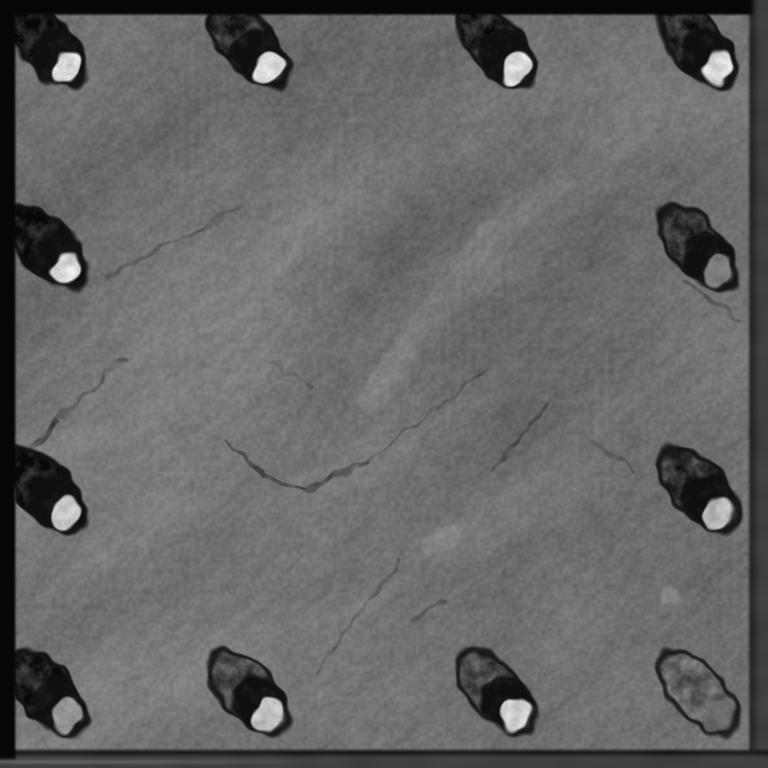
Write a WebGL 1 fragment shader that draws this texture.

```glsl
precision highp float;
// A grey slate slab in a dark frame, ringed by twelve slanted holes with pale studs.
// Stretched gradient noise makes the stone, soft glows tint its areas, warped
// segments cut the cracks, and a loop over a 4 x 4 grid sets the rim holes.

uniform vec2 u_resolution;

#define STONE_TONE 0.442
#define GRAIN_AMOUNT 0.085
#define CLOUD_AMOUNT 0.11
#define CRACK_DEPTH 0.22
#define GRID_CENTRE vec2(0.510, 0.490)
#define GRID_OUTER vec2(0.424, 0.4215)
#define GRID_INNER vec2(0.161, 0.158)
#define HOLE_OFFSET vec2(-0.025, 0.030)
#define HOLE_RADII vec2(0.070, 0.036)
#define GLINT_RADII vec2(0.024, 0.019)

vec2 gradientAt(vec2 cell) {
  float a = 6.2832 * fract(sin(dot(cell, vec2(127.1, 311.7))) * 43758.5);
  return vec2(cos(a), sin(a));
}

float noise(vec2 p) {
  vec2 c = floor(p), f = p - c;
  vec2 u = f * f * f * (f * (f * 6.0 - 15.0) + 10.0);
  vec2 e = vec2(1.0, 0.0);
  float low = mix(dot(gradientAt(c), f), dot(gradientAt(c + e), f - e), u.x);
  float high = mix(dot(gradientAt(c + e.yx), f - e.yx), dot(gradientAt(c + 1.0), f - 1.0), u.x);
  return mix(low, high, u.y);
}

float fbm(vec2 p) {
  float sum = 0.0, gain = 0.5;
  for (int k = 0; k < 4; k++) {
    sum += gain * noise(p);
    p = mat2(1.6, 1.2, -1.2, 1.6) * p + 3.7;
    gain *= 0.55;
  }
  return sum;
}

// x runs along the unit axis, y across it
vec2 alongAxis(vec2 p, vec2 axis) {
  return vec2(dot(p, axis), dot(p, vec2(-axis.y, axis.x)));
}

float glow(vec2 p, vec2 centre, vec2 radii) {
  vec2 q = alongAxis(p - centre, vec2(0.766, 0.643)) / radii;
  return exp(-dot(q, q));
}

float crack(vec2 p, vec2 a, vec2 b, float width) {
  vec2 ab = b - a;
  float t = clamp(dot(p - a, ab) / dot(ab, ab), 0.0, 1.0);
  return 1.0 - smoothstep(width * 0.3, width, length(p - a - ab * t));
}

float slate(vec2 p) {
  vec2 g = alongAxis(p, vec2(0.766, 0.643));
  float v = STONE_TONE + CLOUD_AMOUNT * fbm(g * vec2(4.0, 9.0) + 2.0);
  v += GRAIN_AMOUNT * (fbm(g * vec2(38.0, 70.0)) + 0.6 * noise(p * 150.0));

  // broad light and dark areas
  v += 0.055 * glow(p, vec2(0.18, 0.46), vec2(0.24, 0.12));
  v += 0.035 * glow(p, vec2(0.42, 0.76), vec2(0.20, 0.06));
  v += 0.035 * glow(p, vec2(0.25, 0.16), vec2(0.30, 0.10));
  v += 0.035 * glow(p, vec2(0.90, 0.86), vec2(0.16, 0.08));
  v -= 0.060 * glow(p, vec2(0.50, 0.91), vec2(0.18, 0.08));
  v -= 0.050 * glow(p, vec2(0.14, 0.79), vec2(0.22, 0.07));
  v -= 0.050 * glow(p, vec2(0.52, 0.65), vec2(0.14, 0.05));
  v -= 0.045 * glow(p, vec2(0.80, 0.69), vec2(0.16, 0.09));
  v -= 0.030 * glow(p, vec2(0.66, 0.43), vec2(0.20, 0.08));

  // pale wedge, sharp on its left side, and small pale flakes
  vec2 w = p + 0.010 * vec2(noise(p * 45.0), noise(p * 45.0 + 9.0));
  vec2 s = alongAxis(w - vec2(0.465, 0.475), vec2(0.597, 0.802));
  float reach = 0.026 + 0.055 * smoothstep(0.17, 0.27, s.x);
  float wedge = smoothstep(-0.004, 0.004, 0.008 - s.y) * smoothstep(-reach - 0.012, -reach + 0.012, s.y);
  wedge *= smoothstep(-0.006, 0.01, s.x) * (1.0 - smoothstep(0.265, 0.30, s.x));
  v += 0.062 * wedge * (1.0 - 0.45 * smoothstep(0.05, 0.16, s.x));
  v += 0.035 * crack(w, vec2(0.64, 0.70), vec2(0.73, 0.765), 0.025);
  v += 0.065 * crack(w, vec2(0.560, 0.290), vec2(0.588, 0.305), 0.020);
  v += 0.090 * crack(w, vec2(0.872, 0.223), vec2(0.875, 0.225), 0.015);

  // hairline cracks
  float c = crack(w, vec2(0.297, 0.427), vec2(0.343, 0.380), 0.004);
  c = max(c, crack(w, vec2(0.343, 0.380), vec2(0.400, 0.362), 0.004));
  c = max(c, crack(w, vec2(0.400, 0.362), vec2(0.475, 0.397), 0.005));
  c = max(c, 0.45 * crack(w, vec2(0.475, 0.397), vec2(0.635, 0.520), 0.004));
  c = max(c, 1.4 * crack(w, vec2(0.025, 0.400), vec2(0.075, 0.452), 0.006));
  c = max(c, 0.7 * crack(w, vec2(0.075, 0.452), vec2(0.160, 0.535), 0.004));
  c = max(c, 0.6 * crack(w, vec2(0.140, 0.640), vec2(0.312, 0.728), 0.004));
  c = max(c, 0.5 * crack(w, vec2(0.410, 0.125), vec2(0.520, 0.270), 0.004));
  c = max(c, 0.6 * crack(w, vec2(0.535, 0.195), vec2(0.580, 0.218), 0.005));
  c = max(c, 0.6 * crack(w, vec2(0.645, 0.388), vec2(0.710, 0.473), 0.005));
  c = max(c, 0.5 * crack(w, vec2(0.768, 0.427), vec2(0.825, 0.388), 0.004));
  c = max(c, 0.7 * crack(w, vec2(0.890, 0.635), vec2(0.965, 0.583), 0.004));
  c = max(c, 0.4 * crack(w, vec2(0.355, 0.527), vec2(0.405, 0.497), 0.004));
  return v - CRACK_DEPTH * c * (0.65 + 0.7 * noise(p * 60.0));
}

float addHole(float v, vec2 p, vec2 stud, float base, float shine) {
  vec2 axis = vec2(0.67, -0.742);
  vec2 w = p + 0.009 * vec2(noise(p * 42.0), noise(p * 42.0 + 5.0));
  vec2 q = alongAxis(w - stud - HOLE_OFFSET, axis) / HOLE_RADII;
  float r = length(q), rough = fbm(p * 48.0);
  float inside = max(0.03, base + 0.42 * rough);
  float core = 1.0 - smoothstep(0.030, 0.038, length(w - stud - vec2(-0.012, 0.018)));
  inside = mix(inside, 0.06 + 0.15 * max(rough, 0.0), core * (1.0 - smoothstep(0.30, 0.37, base)));
  inside = mix(inside, 0.07, 0.85 * smoothstep(0.80, 0.92, r));
  v = mix(v, inside, 1.0 - smoothstep(0.94, 1.07, r));
  float d = length(alongAxis(w - stud, vec2(0.5, 0.866)) / GLINT_RADII);
  return mix(v, shine * (0.97 + 0.35 * rough), 1.0 - smoothstep(0.82, 1.08, d));
}

void main() {
  vec2 p = gl_FragCoord.xy / u_resolution;
  float v = slate(p);

  // each matrix column is one grid column, read from the bottom up
  mat4 base = mat4(0.12, 0.08, 0.09, 0.08, 0.30, 0.0, 0.0, 0.16, 0.30, 0.0, 0.0, 0.14, 0.38, 0.20, 0.22, 0.16);
  mat4 shine = mat4(0.60, 0.80, 0.88, 0.87, 0.79, 0.0, 0.0, 0.88, 0.84, 0.0, 0.0, 0.88, 0.42, 0.76, 0.50, 0.86);
  for (int i = 0; i < 4; i++) {
    for (int j = 0; j < 4; j++) {
      vec2 k = vec2(float(i), float(j)) - 1.5;
      if (max(abs(k.x), abs(k.y)) > 1.0) {
        vec2 stud = GRID_CENTRE + sign(k) * mix(GRID_INNER, GRID_OUTER, step(1.0, abs(k)));
        v = addHole(v, p, stud, base[i][j], shine[i][j]);
      }
    }
  }

  // frame: worn grey on the right and bottom, black on the left and top
  float wear = 0.03 * noise(p * vec2(18.0, 30.0));
  float side = mix(0.15, 0.25, smoothstep(0.977, 0.992, p.x)) + wear;
  v = mix(v, side, smoothstep(0.972, 0.979, p.x));
  float sill = mix(0.25, 0.10, smoothstep(0.012, 0.021, p.y)) + wear;
  sill += 0.12 * exp(-pow((p.y - 0.008) / 0.003, 2.0)) * (1.0 - smoothstep(0.1, 0.5, p.x));
  v = mix(v, sill, 1.0 - smoothstep(0.020, 0.027, p.y));
  v = mix(v, 0.025, smoothstep(0.978, 0.984, p.y) * (1.0 - smoothstep(0.975, 0.985, p.x)));
  v = mix(v, 0.025, (1.0 - smoothstep(0.017, 0.023, p.x)) * smoothstep(0.008, 0.016, p.y));
  gl_FragColor = vec4(clamp(v * vec3(0.99, 1.0, 1.003), 0.0, 1.0), 1.0);
}
```
